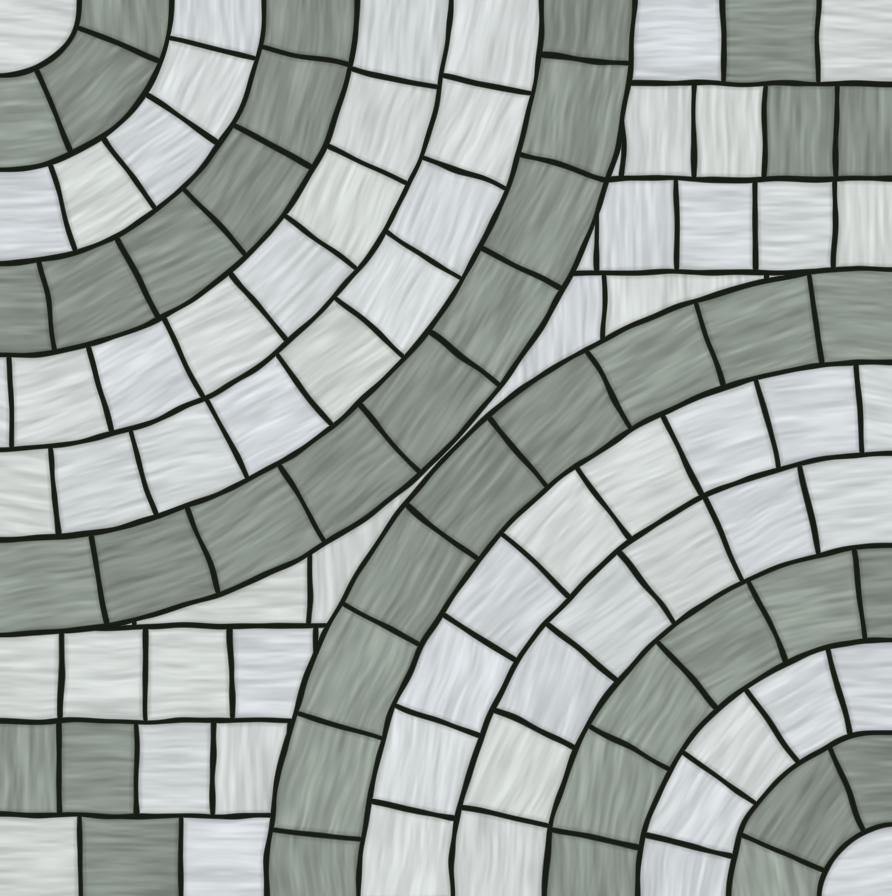
This pattern is drawn by a WebGL 1 fragment shader. Its source:

```glsl
precision highp float;

uniform vec2 u_resolution;

#define COURSE 0.1035       // width of one ring
#define ROW_HEIGHT 0.1055
#define RINGS 6.0
#define JOINT 0.0029        // half width of the grout
#define WOBBLE 0.0045
#define GRAIN 0.34
#define LIGHT_COOL vec3(0.815, 0.835, 0.850)
#define LIGHT_WARM vec3(0.810, 0.832, 0.815)
#define DARK_STONE vec3(0.545, 0.580, 0.548)
#define GROUT vec3(0.095, 0.112, 0.085)

struct Stone {
  vec2 id;
  vec2 grain;   // position along and across the streaks
  float gap;    // distance to the nearest joint
  float dark;
};

float hash(vec2 p) {
  vec3 h = fract(p.xyx * vec3(0.1031, 0.1030, 0.0973));
  h += dot(h, h.yzx + 33.33);
  return fract((h.x + h.y) * h.z);
}

float noise(vec2 p) {
  vec2 cell = floor(p);
  vec2 f = fract(p);
  f = f * f * (3.0 - 2.0 * f);
  float low = mix(hash(cell), hash(cell + vec2(1.0, 0.0)), f.x);
  float high = mix(hash(cell + vec2(0.0, 1.0)), hash(cell + 1.0), f.x);
  return mix(low, high, f.y);
}

float edgeOf(float t) {
  return 0.5 - abs(fract(t) - 0.5);
}

// First joint and spacing in degrees for each ring
vec2 ringJoints(float ring) {
  if (ring < 0.5) return vec2(-180.0, 360.0);
  if (ring < 1.5) return vec2(25.0, 43.3);
  if (ring < 2.5) return vec2(16.7, 19.8);
  if (ring < 3.5) return vec2(8.8, 17.5);
  if (ring < 4.5) return vec2(14.3, 12.8);
  if (ring < 5.5) return vec2(6.3, 10.5);
  return vec2(9.7, 10.6);
}

// First joint and spacing for each straight row
vec2 rowJoints(float row) {
  if (row < 0.5) return vec2(0.083, 0.107);
  if (row < 1.5) return vec2(0.0625, 0.080);
  if (row < 2.5) return vec2(0.064, 0.089);
  return vec2(0.323, 0.182);
}

Stone ringStone(vec2 q, float hub, float turn, float seed) {
  float radius = length(q);
  float course = (radius - hub) / COURSE;
  float ring = floor(course) + 1.0;
  vec2 joints = ringJoints(ring);
  float angle = turn + degrees(atan(q.x, q.y)) * (1.0 - turn / 90.0);
  float t = (angle - joints.x) / joints.y;
  float index = floor(t);
  vec2 id = vec2(ring + seed, index + 20.0);

  // Streaks run straight through each stone, near its tangent
  float mid = radians(joints.x + (index + 0.5) * joints.y);
  mid += (hash(id + 5.0) - 0.5) * 0.4;
  vec2 radial = vec2(sin(mid), cos(mid));
  vec2 grain = vec2(dot(q, vec2(radial.y, -radial.x)), dot(q, radial));

  float gap = min(edgeOf(course) * COURSE, edgeOf(t) * radians(joints.y) * radius);
  bool dark = ring == 1.0 || ring == 3.0 || ring == 6.0;
  return Stone(id, grain, gap, dark ? 1.0 : 0.0);
}

Stone rowStone(vec2 q, float seed) {
  float level = min((q.y + 0.0117) / ROW_HEIGHT, 3.5);
  float row = floor(level);
  vec2 joints = rowJoints(row);
  float t = (q.x - joints.x) / joints.y;
  float index = floor(t);
  vec2 id = vec2(row + seed, index + 20.0);
  bool upright = row > 0.5 && hash(id + 9.0) > 0.35;
  float gap = min(edgeOf(level) * ROW_HEIGHT, edgeOf(t) * joints.y);
  bool dark = (row == 0.0 && index == 0.0) || (row == 1.0 && index < 0.5);
  return Stone(id, upright ? q.yx : q, gap, dark ? 1.0 : 0.0);
}

void main() {
  vec2 p = gl_FragCoord.xy / u_resolution;
  float pixel = 1.0 / u_resolution.y;
  p += (vec2(noise(p * 24.0), noise(p * 24.0 + 70.0)) - 0.5) * WOBBLE;

  // Two fans of rings in opposite corners, straight rows in the others
  vec2 fanA = vec2(p.x, 1.004 - p.y);
  vec2 fanB = vec2(1.002 - p.x, p.y + 0.0026);
  float hubA = 0.090;
  float hubB = 0.082;
  float rimA = length(fanA) - hubA - RINGS * COURSE;
  float rimB = length(fanB) - hubB - RINGS * COURSE;
  Stone stone;
  if (rimA < 0.0) stone = ringStone(fanA, hubA, 0.0, 10.0);
  else if (rimB < 0.0) stone = ringStone(fanB, hubB, 2.25, 30.0);
  else if (p.x > p.y * 0.2 + 0.4) stone = rowStone(1.0 - p, 50.0);
  else stone = rowStone(vec2(p.x / 1.07, p.y + 0.004), 70.0);
  stone.gap = min(stone.gap, min(abs(rimA), abs(rimB)));

  // Stone tone with fine brushed streaks
  vec3 light = mix(LIGHT_WARM, LIGHT_COOL, hash(stone.id + 3.0));
  vec3 color = mix(light, DARK_STONE, stone.dark);
  color *= 1.0 + (hash(stone.id) - 0.5) * mix(0.04, 0.12, stone.dark);
  vec2 offset = stone.id * 7.0;
  float streak = 0.6 * noise(stone.grain * vec2(17.0, 180.0) + offset)
               + 0.4 * noise(stone.grain * vec2(38.0, 310.0) + offset);
  color *= 1.0 + (streak - 0.5) * GRAIN * mix(0.65, 1.0, stone.dark);

  // Worn edges and grout
  color *= mix(0.86, 1.0, smoothstep(JOINT, JOINT * 3.0, stone.gap));
  float width = JOINT * (0.8 + 0.4 * noise(p * 45.0));
  color = mix(GROUT, color, smoothstep(width - pixel, width + pixel, stone.gap));
  gl_FragColor = vec4(color, 1.0);
}
```
